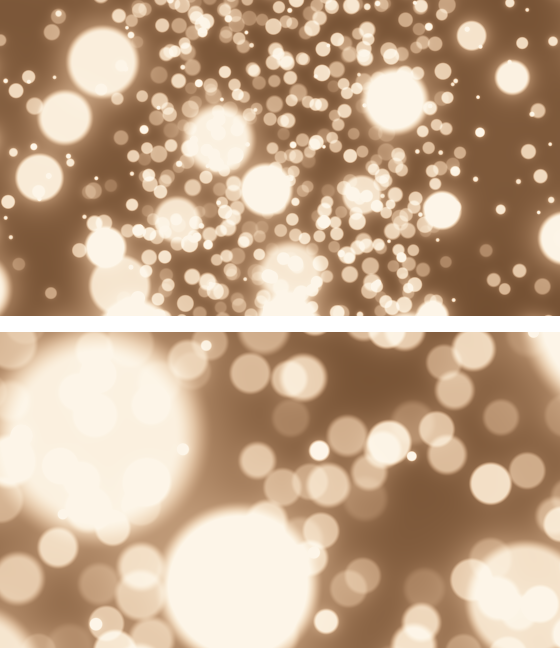
Top, the full canvas; bottom, a detail of the centre.
Write a WebGL 1 fragment shader that draws this background.

```glsl
precision highp float;
// Warm sepia bokeh: glowing cream discs of three sizes over a soft brown haze.

uniform vec2 u_resolution;

vec3 hash3(vec2 cell, float seed) {
  vec3 q = vec3(dot(cell, vec2(127.1, 311.7)),
                dot(cell, vec2(269.5, 183.3)),
                dot(cell, vec2(419.2, 371.9)));
  return fract(sin(q + seed * 17.3) * 43758.54);
}

// Shade left after one jittered disc per grid cell has added its light.
// Ranges are (min, max); presence is the chance of a disc at (sides, centre).
float discShade(vec2 p, float size, vec2 radii, vec2 opacities,
                vec2 presence, float halo, float seed) {
  float shade = 1.0;
  vec2 home = floor(p / size);
  for (int j = -1; j <= 1; j++) {
    for (int i = -1; i <= 1; i++) {
      vec2 cell = home + vec2(float(i), float(j));
      vec3 place = hash3(cell, seed);
      vec3 look = hash3(cell, seed + 5.7);
      vec2 center = (cell + place.xy) * size;

      float middle = 1.0 - smoothstep(0.38, 0.62, abs(center.x));
      float present = step(place.z, mix(presence.x, presence.y, middle));
      float radius = mix(radii.x, radii.y, look.x * look.x);
      float soft = max(radius * mix(0.1, 0.22, look.z), 1.0 / u_resolution.y);

      // Blurred disc, then a halo that dies out before the searched cells end
      float dist = length(p - center);
      float disc = 1.0 - smoothstep(radius - soft, radius + soft, dist);
      float glow = exp(-2.2 * max(dist / radius - 1.0, 0.0))
                 * (1.0 - smoothstep(0.5 * size, size, dist));
      float light = mix(halo * glow, mix(opacities.x, opacities.y, look.y), disc);
      shade *= 1.0 - present * light;
    }
  }
  return shade;
}

// Layered sines for the uneven brown backdrop
float haze(vec2 p) {
  return 0.5 * sin(3.1 * p.x + 1.7 * sin(2.3 * p.y + 0.6))
       + 0.3 * sin(5.3 * p.y - 2.9 * p.x + 1.1)
       + 0.2 * sin(7.7 * p.x + 4.1 * p.y);
}

// Sepia ramp: shade 0 is white, rising through cream and tan to dark brown
vec3 sepia(float shade) {
  return 1.0 - vec3(0.83, 0.92, 1.0) * pow(vec3(shade), vec3(1.9, 1.33, 1.0));
}

void main() {
  vec2 p = (gl_FragCoord.xy - 0.5 * u_resolution) / u_resolution.y;

  float shade = 0.79 + 0.035 * haze(p) - 0.04 * exp(-4.0 * dot(p, p));

  // Crowd of mid-sized discs, dense in the middle
  for (int layer = 0; layer < 3; layer++) {
    shade *= discShade(p + vec2(0.0, 0.023 * float(layer)), 0.075,
                       vec2(0.018, 0.027), vec2(0.16, 0.74),
                       vec2(0.06, 0.7), 0.07, 2.0 + 3.1 * float(layer));
  }

  // Large glowing orbs, then small bright sparks
  shade *= discShade(p, 0.26, vec2(0.045, 0.135), vec2(0.72, 0.92),
                     vec2(0.9, 0.6), 0.24, 23.0);
  shade *= discShade(p, 0.12, vec2(0.005, 0.016), vec2(0.72, 0.95),
                     vec2(0.75, 0.75), 0.16, 41.0);

  gl_FragColor = vec4(sepia(max(shade, 0.09)), 1.0);
}
```
